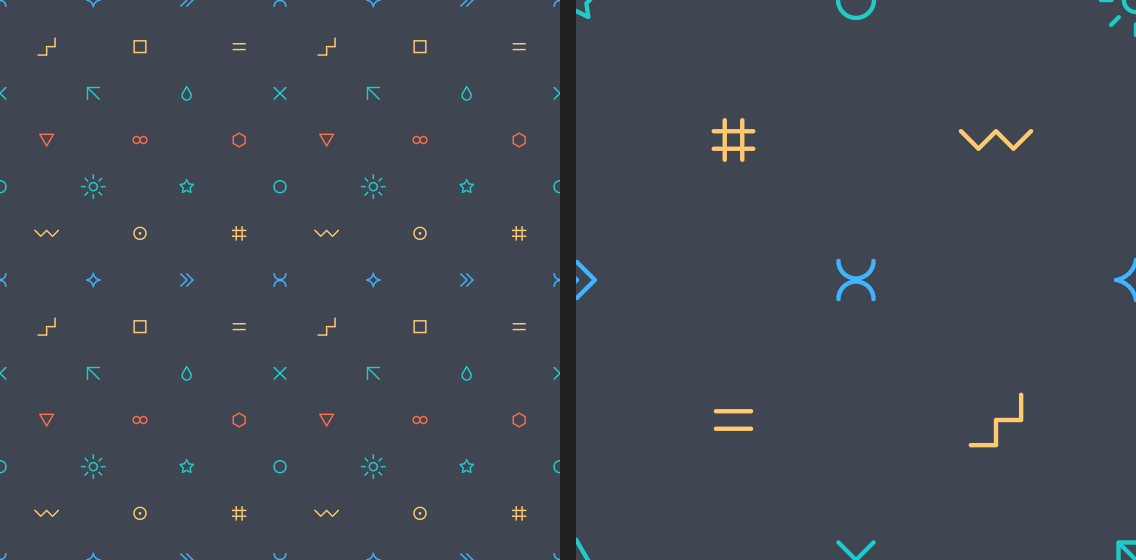
Left, the full canvas; right, a detail of the centre.
Write a Shadertoy shader that draws this pattern.

```glsl
// Seamless grid of small outlined geometric icons in four accent colours on slate.

const float REPEATS = 2.0;      // tiles across and down
const float TILE = 384.0;       // design units per tile
const float COL_STEP = 128.0;   // icon spacing in a row
const float ROW_STEP = 64.0;    // spacing between rows
const float THIRD_SHIFT = 8.0;  // nudge of the last icon in odd rows
const float HALF_STROKE = 1.0;
const float PI = 3.14159;

const vec3 SLATE  = vec3(0.251, 0.275, 0.318);
const vec3 BLUE   = vec3(0.25, 0.71, 1.00);
const vec3 YELLOW = vec3(1.00, 0.79, 0.44);
const vec3 TEAL   = vec3(0.12, 0.80, 0.80);
const vec3 CORAL  = vec3(1.00, 0.42, 0.29);

float segment(vec2 p, vec2 a, vec2 b) {
    vec2 ab = b - a;
    return length(p - a - ab * clamp(dot(p - a, ab) / dot(ab, ab), 0.0, 1.0));
}

float ring(vec2 p, float r) { return abs(length(p) - r); }

// Fold the plane into n mirrored sectors, with one axis pointing up.
vec2 foldSectors(vec2 p, float n) {
    float sector = 2.0 * PI / n;
    float a = atan(p.x, p.y);
    a = abs(a - sector * floor(a / sector + 0.5));
    return length(p) * vec2(sin(a), cos(a));
}

float facingArcs(vec2 p) {
    vec2 q = abs(p) - vec2(0.0, 8.7);
    return q.y < 0.0 ? ring(q, 8.0) : length(q - vec2(8.0, 0.0));
}

float sparkle(vec2 p) {
    vec2 q = abs(p);
    return max(ring(q - 11.0, 11.18), max(q.x, q.y) - 9.0);
}

float chevrons(vec2 p) {
    vec2 q = vec2(p.x, abs(p.y));
    return min(segment(q, vec2(0.4, 0.0), vec2(-7.8, 8.2)),
               segment(q, vec2(8.6, 0.0), vec2(0.4, 8.2)));
}

float stairs(vec2 p) {
    float lower = min(segment(p, vec2(-11.5, -11.5), vec2(0.0, -11.5)),
                      segment(p, vec2(0.0, -11.5), vec2(0.0)));
    float upper = min(segment(p, vec2(0.0), vec2(11.5, 0.0)),
                      segment(p, vec2(11.5, 0.0), vec2(11.5)));
    return min(lower, upper);
}

float arrow(vec2 p) {
    vec2 corner = vec2(-8.0, 8.0);
    return min(segment(p, corner, -corner),
               min(segment(p, corner, vec2(8.0)), segment(p, corner, vec2(-8.0))));
}

float drop(vec2 p) {
    vec2 q = vec2(abs(p.x), p.y + 3.0);
    vec2 tangent = 6.2 * vec2(0.864, 0.504);
    return q.y < 0.504 * length(q) ? ring(q, 6.2) : segment(q, tangent, vec2(0.0, 12.3));
}

float triangle(vec2 p) {
    vec2 q = vec2(abs(p.x), p.y), corner = vec2(9.2, 7.8);
    return min(segment(q, vec2(0.0, 7.8), corner), segment(q, corner, vec2(0.0, -8.2)));
}

float sun(vec2 p) {
    return min(ring(p, 5.5), segment(foldSectors(p, 8.0), vec2(0.0, 11.2), vec2(0.0, 16.0)));
}

float star(vec2 p) {
    return segment(foldSectors(p, 5.0), vec2(0.0, 9.6), 5.0 * vec2(sin(PI / 5.0), cos(PI / 5.0)));
}

float zigzag(vec2 p) {
    vec2 q = vec2(abs(p.x), p.y), valley = vec2(8.0, -4.0);
    return min(segment(q, vec2(0.0, 4.0), valley), segment(q, valley, vec2(16.0, 4.0)));
}

// Distance to the centre line of one icon; rows count upward.
float icon(int id, vec2 p) {
    vec2 q = abs(p);
    switch (id) {
        case 0:  return facingArcs(p);
        case 1:  return sparkle(p);
        case 2:  return chevrons(p);
        case 3:  return zigzag(p);
        case 4:  return min(ring(p, 8.2), length(p) - 0.8);
        case 5:  return min(segment(q, vec2(4.0, 0.0), vec2(4.0, 9.0)),
                            segment(q, vec2(0.0, 4.0), vec2(9.0, 4.0)));
        case 6:  return ring(p, 8.2);
        case 7:  return sun(p);
        case 8:  return star(p);
        case 9:  return triangle(p);
        case 10: return ring(vec2(q.x - 4.7, q.y), 4.7);
        case 11: return abs(max(q.x, 0.5 * q.x + 0.866 * q.y) - 8.1);
        case 12: return segment(q, vec2(0.0), vec2(8.0));
        case 13: return arrow(p);
        case 14: return drop(p);
        case 15: return stairs(p);
        case 16: return abs(max(q.x, q.y) - 8.0);
        default: return segment(q, vec2(0.0, 4.0), vec2(8.0, 4.0));
    }
}

void mainImage(out vec4 fragColor, in vec2 fragCoord) {
    vec2 p = fract(fragCoord / iResolution.xy * REPEATS) * TILE;
    float pixel = REPEATS * TILE / iResolution.y;

    // Nearest grid slot, with odd rows staggered by half a column
    float rowLine = floor(p.y / ROW_STEP + 0.5);
    int row = int(rowLine) % 6;
    float odd = float(row % 2);
    float x = p.x - odd * 0.5 * COL_STEP;
    float colLine = floor(x / COL_STEP + 0.5);
    int col = (int(colLine) + 3) % 3;
    vec2 local = vec2(x - colLine * COL_STEP, p.y - rowLine * ROW_STEP);
    if (col == 2) local.x -= odd * THIRD_SHIFT;

    // Each row has one accent colour
    vec3 ink = row == 0 ? BLUE : row == 3 ? CORAL : odd > 0.5 ? YELLOW : TEAL;
    float cover = clamp(0.5 + (HALF_STROKE - icon(row * 3 + col, local)) / pixel, 0.0, 1.0);
    fragColor = vec4(mix(SLATE, ink, cover), 1.0);
}
```
